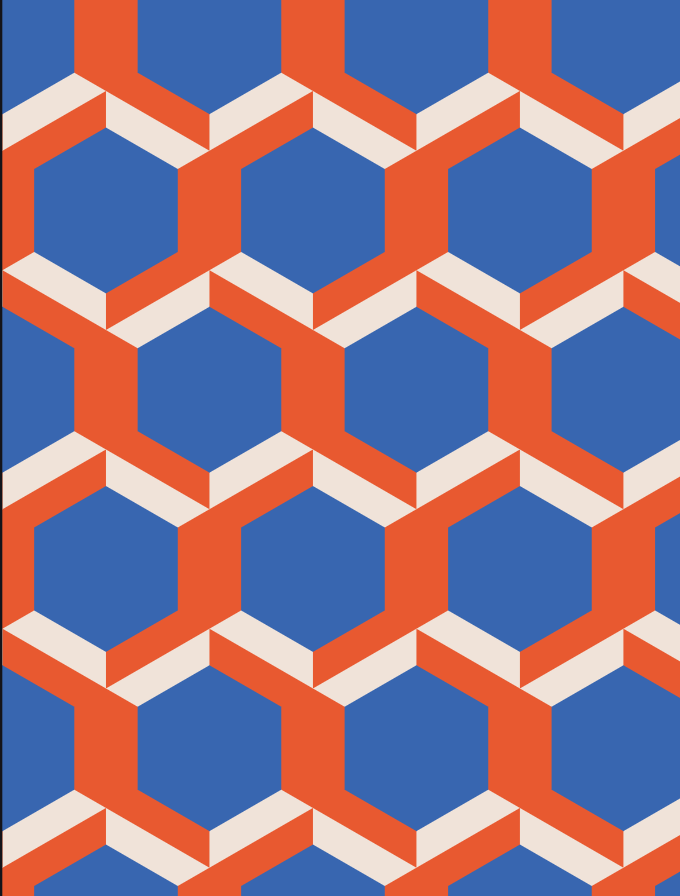
Reproduce this pattern procedurally as a Shadertoy shader.

```glsl
// Interlocking hexagon lattice: blue hexagons in flat bands of orange and cream.
// Each point finds its nearest lattice centre; the six sectors around that
// centre are coloured by signed distances, mirrored on alternate rows.

const vec3 BLUE = vec3(0.22, 0.40, 0.69);
const vec3 ORANGE = vec3(0.91, 0.35, 0.19);
const vec3 CREAM = vec3(0.94, 0.89, 0.85);
const vec3 EDGE = vec3(0.08, 0.08, 0.10);

// Share of a pixel inside a shape whose signed distance is positive inside.
float coverage(float inside, float pixel) {
    return clamp(0.5 + inside / pixel, 0.0, 1.0);
}

void mainImage(out vec4 fragColor, in vec2 fragCoord) {
    // One unit is the spacing between hexagons in a row.
    float pixel = 4.329 / iResolution.y;
    vec2 p = fragCoord * pixel - vec2(0.012, -0.152);

    // Nearest centre among two interleaved rectangular lattices.
    vec2 cell = vec2(1.0, sqrt(3.0));
    vec2 even = mod(p + vec2(0.0, 0.5 * cell.y), cell) - 0.5 * cell;
    vec2 odd = mod(p + vec2(0.5, 0.0), cell) - 0.5 * cell;
    bool isEven = dot(even, even) < dot(odd, odd);
    vec2 q = isEven ? even : odd;

    // Distances along the upright and slanted hexagon normals.
    float upright = abs(q.x);
    float slanted = dot(abs(q), vec2(0.5, 0.5 * sqrt(3.0)));

    // Opposite slanted sectors are cream; the lean flips on alternate rows.
    float side = q.x * (q.y < 0.0 ? -1.0 : 1.0) * (isEven ? 1.0 : -1.0);
    float ownBand = min(min(slanted - upright, side), 0.5 - slanted);
    float neighbourBand = min(slanted - 0.5, -side);
    float creamBand = max(ownBand, neighbourBand);

    vec3 colour = mix(ORANGE, CREAM, coverage(creamBand, pixel));
    float hexagon = 0.347 - max(upright, slanted);
    colour = mix(colour, BLUE, coverage(hexagon, pixel));

    // Thin dark strip along the left border.
    float strip = 0.0034 - fragCoord.x / iResolution.x;
    colour = mix(colour, EDGE, coverage(strip, 1.0 / iResolution.x));

    fragColor = vec4(colour, 1.0);
}
```
